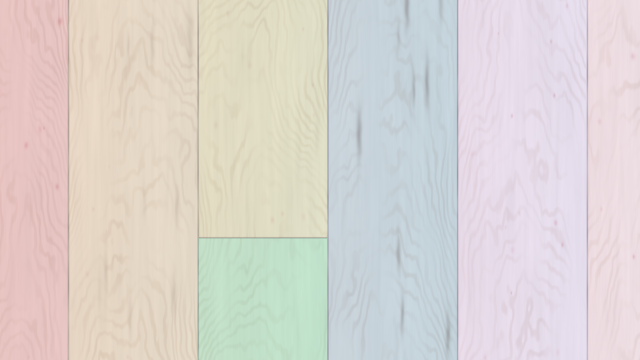
A Shadertoy shader for this texture:

```glsl
const float PLANK_WIDTH = 0.2027;
const float FIRST_SEAM = 0.107;
const float CROSS_SEAM = 0.191;
const float SEAM_HALF_WIDTH = 0.0008;
const int SPLIT_PLANK = 2;
const int GREEN = 6;

// Pink, peach, yellow, blue, lilac, blush, green
const vec3 STAIN[7] = vec3[7](
    vec3(0.91, 0.77, 0.76), vec3(0.90, 0.845, 0.775), vec3(0.88, 0.865, 0.77),
    vec3(0.78, 0.83, 0.86), vec3(0.905, 0.865, 0.92), vec3(0.925, 0.87, 0.89),
    vec3(0.76, 0.88, 0.79));
const float STREAKING[7] = float[7](0.1, 0.4, 0.15, 0.9, 0.05, 0.1, 0.1);
const float FLECKING[7] = float[7](0.5, 0.15, 0.2, 0.0, 0.4, 0.5, 0.05);

vec2 hash2(vec2 p) {
    vec3 h = fract(p.xyx * vec3(0.1031, 0.103, 0.0973));
    h += dot(h, h.yzx + 33.33);
    return fract((h.xx + h.yz) * h.zy);
}

float gradientDot(vec2 cell, vec2 offset) {
    return dot(hash2(cell) * 2.0 - 1.0, offset);
}

float gradientNoise(vec2 p) {
    vec2 i = floor(p), f = fract(p);
    vec2 u = f * f * f * (f * (f * 6.0 - 15.0) + 10.0);
    vec2 e = vec2(1.0, 0.0);
    float low = mix(gradientDot(i, f), gradientDot(i + e, f - e), u.x);
    float high = mix(gradientDot(i + e.yx, f - e.yx), gradientDot(i + 1.0, f - 1.0), u.x);
    return mix(low, high, u.y);
}

float fbm(vec2 p) {
    float sum = 0.0, amplitude = 0.6;
    for (int i = 0; i < 4; i++) {
        sum += amplitude * gradientNoise(p);
        p = p * 2.03 + 17.0;
        amplitude *= 0.5;
    }
    return sum;
}

// Thin arched growth rings, fading in and out along the plank
float growthRings(vec2 q, float seed) {
    vec2 shift = vec2(seed * 13.7 + 40.0, seed * 7.3 + 20.0);
    float x = q.x - 0.5 * gradientNoise(vec2(shift.x, q.y * 0.6 + shift.y));
    float level = 4.5 * q.y + 20.0 * x * x + 5.0 * fbm(q * vec2(3.0, 1.0) + shift);
    float footprint = fwidth(level);
    float ring = 1.0 - smoothstep(0.04, 0.16 + footprint, abs(fract(level) - 0.5));
    float presence = smoothstep(-0.35, 0.4, gradientNoise(q * vec2(4.0, 1.4) + shift + 9.0));
    return ring * presence * clamp(1.4 - footprint, 0.0, 1.0);
}

// Fine vertical fibres
float fibres(vec2 q, float seed) {
    return fbm(vec2(q.x * 24.0 + seed * 31.0 + 60.0, q.y * 1.3 + 50.0));
}

// Scattered tapered marks; size holds their half width and half length
float marks(vec2 q, float seed, vec2 size, int count) {
    float cover = 0.0;
    for (int i = 0; i < count; i++) {
        vec2 key = vec2(float(i) * 3.0 + 5.0, seed * 11.0 + 7.0);
        vec2 place = hash2(key) * vec2(0.9, 2.8) - vec2(0.45, 0.0);
        vec2 traits = hash2(key + 71.0);
        vec2 d = (q - place) / (size * mix(0.5, 1.3, traits.x));
        d.x += 0.8 * gradientNoise(q * vec2(8.0, 9.0) + 30.0);
        cover = max(cover, exp(-dot(d, d)) * mix(0.3, 1.0, traits.y));
    }
    return cover;
}

float seamCover(float distanceToSeam, float pixel) {
    return 1.0 - smoothstep(SEAM_HALF_WIDTH - 0.5 * pixel,
                            SEAM_HALF_WIDTH + pixel, distanceToSeam);
}

vec3 wood(vec2 q, int board) {
    float seed = float(board);
    vec3 color = STAIN[board];
    color += vec3(-0.015, 0.008, 0.012) * q.x;
    color *= 1.0 + 0.035 * fbm(q * vec2(3.0, 0.8) + seed * 5.0 + 80.0);
    color *= 1.0 + 0.04 * fibres(q, seed);
    color *= 1.0 - vec3(0.035, 0.05, 0.06) * growthRings(q, seed);

    // Mineral streaks and small flecks
    float streak = marks(q, seed, vec2(0.018, 0.17), 9) * STREAKING[board];
    float fleck = marks(q, seed + 19.0, vec2(0.012, 0.022), 14) * FLECKING[board];
    color *= 1.0 - vec3(0.22, 0.25, 0.26) * streak;
    return color * (1.0 - vec3(0.12, 0.34, 0.3) * fleck);
}

void mainImage(out vec4 fragColor, in vec2 fragCoord) {
    float pixel = 1.0 / iResolution.x;
    vec2 p = fragCoord * pixel;

    // Plank layout
    float across = (p.x - FIRST_SEAM) / PLANK_WIDTH + 1.0;
    int plank = clamp(int(floor(across)), 0, 5);
    bool split = plank == SPLIT_PLANK;
    int board = split && p.y < CROSS_SEAM ? GREEN : plank;
    vec2 q = vec2(fract(across) - 0.5, p.y / PLANK_WIDTH);
    vec3 color = wood(q, board);

    // Joints between boards
    float sideGap = (0.5 - abs(q.x)) * PLANK_WIDTH;
    float crossGap = split ? abs(p.y - CROSS_SEAM) : 1.0;
    float seam = seamCover(min(sideGap, crossGap), pixel);
    float depth = 0.75 + 0.5 * gradientNoise(vec2(floor(across + 0.5) * 4.7, p.y * 22.0));
    color = mix(color, color * vec3(0.74, 0.72, 0.75), seam * depth);

    fragColor = vec4(color, 1.0);
}
```
